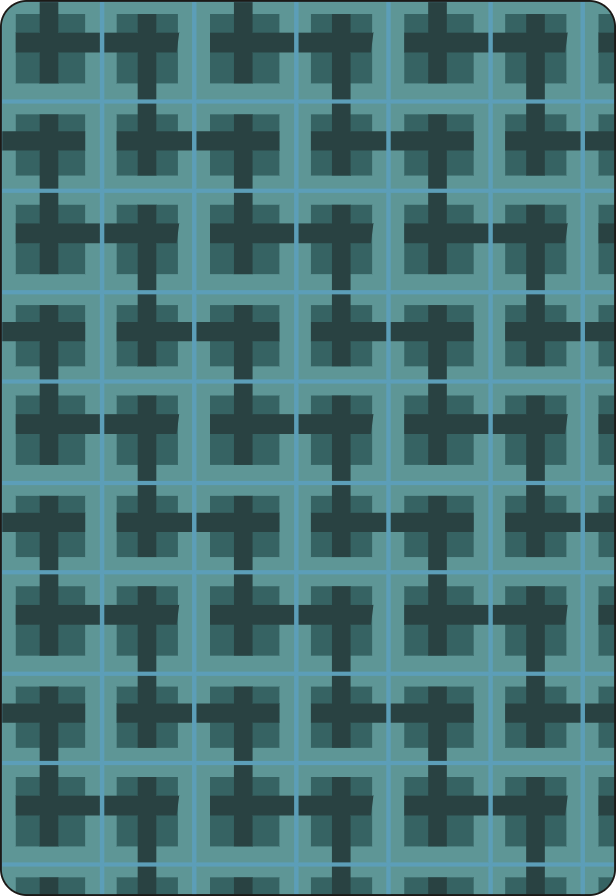
A Shadertoy shader for this pattern:

```glsl
// The canvas spans CARD units; y runs downwards from the top edge.
const vec2 CARD = vec2(528.0, 768.0);
const float CORNER_RADIUS = 23.0;
const float BORDER = 1.6;
const vec2 LINE_HALF = vec2(1.9, 1.8);
const float SLANT = 2.2;

// Cells alternate between a wide and a narrow size on each axis.
const vec2 WIDE = vec2(87.5, 87.0);
const vec2 NARROW = vec2(79.0, 76.5);
const vec2 WIDE_SQUARE_MIN = vec2(13.5, 12.0);
const vec2 WIDE_SQUARE_MAX = vec2(73.0, 71.5);
const vec2 NARROW_SQUARE_MIN = vec2(12.5, 11.0);
const vec2 NARROW_SQUARE_MAX = vec2(65.0, 63.5);
const vec2 WIDE_BAR_MIN = vec2(34.0, 28.0);
const vec2 WIDE_BAR_MAX = vec2(50.0, 45.0);
const vec2 NARROW_BAR_MIN = vec2(30.5, 25.5);
const vec2 NARROW_BAR_MAX = vec2(46.5, 42.0);

const vec3 GROUND = vec3(0.37, 0.59, 0.59);
const vec3 SQUARE = vec3(0.21, 0.39, 0.39);
const vec3 CROSS = vec3(0.16, 0.26, 0.26);
const vec3 LINE = vec3(0.36, 0.62, 0.72);
const vec3 OUTLINE = vec3(0.11, 0.10, 0.09);
const vec3 OUTSIDE = vec3(1.0);

float coverage(float d, float pixel) {
    return clamp(0.5 - d / pixel, 0.0, 1.0);
}

float rectangle(vec2 p, vec2 low, vec2 high) {
    vec2 d = max(low - p, p - high);
    return max(d.x, d.y);
}

float roundedBox(vec2 p, vec2 halfSize, float radius) {
    vec2 d = abs(p) - halfSize + radius;
    return length(max(d, 0.0)) + min(max(d.x, d.y), 0.0) - radius;
}

vec3 plaid(vec2 p, float pixel) {
    // Cell lookup
    vec2 local = mod(p, WIDE + NARROW);
    vec2 narrow = step(WIDE, local);
    local -= narrow * WIDE;
    vec2 size = mix(WIDE, NARROW, narrow);
    vec2 squareMin = mix(WIDE_SQUARE_MIN, NARROW_SQUARE_MIN, narrow);
    vec2 squareMax = mix(WIDE_SQUARE_MAX, NARROW_SQUARE_MAX, narrow);
    vec2 barMin = mix(WIDE_BAR_MIN, NARROW_BAR_MIN, narrow);
    vec2 barMax = mix(WIDE_BAR_MAX, NARROW_BAR_MAX, narrow);

    // Cross arms reach up and right, or down and left, on a checkerboard
    bool upRight = narrow.x == narrow.y;
    vec2 stemSpan = upRight ? vec2(0.0, squareMax.y) : vec2(squareMin.y, size.y);
    vec2 beamSpan = upRight ? vec2(squareMin.x, size.x) : vec2(0.0, squareMax.x);

    // Slanted tip on the narrow, tall cells
    float along = (local.y - barMin.y) / (barMax.y - barMin.y);
    beamSpan.y += narrow.x * (1.0 - narrow.y) * SLANT * (0.5 - along);

    float stem = rectangle(local, vec2(barMin.x, stemSpan.x), vec2(barMax.x, stemSpan.y));
    float beam = rectangle(local, vec2(beamSpan.x, barMin.y), vec2(beamSpan.y, barMax.y));
    vec2 lines = min(local, size - local) - LINE_HALF;

    vec3 color = mix(GROUND, SQUARE, coverage(rectangle(local, squareMin, squareMax), pixel));
    color = mix(color, CROSS, coverage(min(stem, beam), pixel));
    return mix(color, LINE, coverage(min(lines.x, lines.y), pixel));
}

void mainImage(out vec4 fragColor, in vec2 fragCoord) {
    vec2 p = fragCoord / iResolution.xy * CARD;
    p.y = CARD.y - p.y;
    float pixel = CARD.y / iResolution.y;

    // Pattern inside a thin rounded frame
    float card = roundedBox(p - 0.5 * CARD, 0.5 * CARD, CORNER_RADIUS);
    vec3 color = mix(OUTLINE, plaid(p, pixel), coverage(card + BORDER, pixel));
    color = mix(OUTSIDE, color, coverage(card, pixel));
    fragColor = vec4(color, 1.0);
}
```
